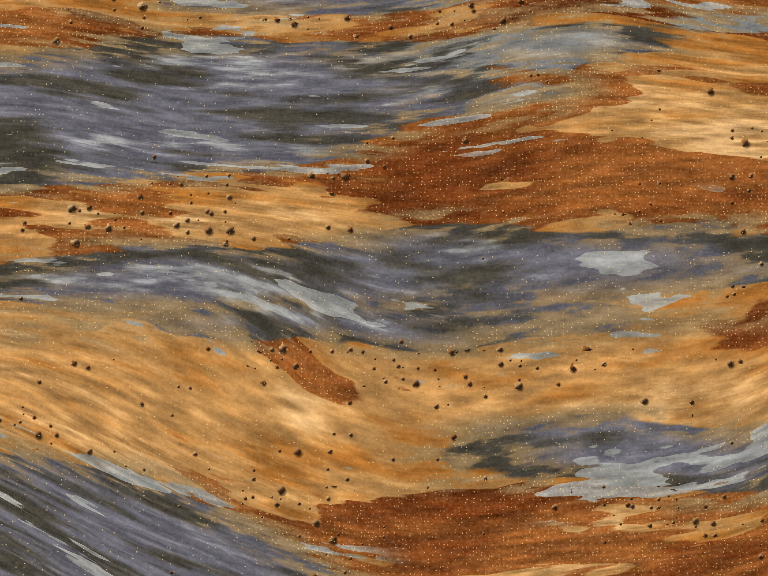
Write a Shadertoy shader that draws this texture.

```glsl
const vec3 OCHRE  = vec3(0.75, 0.55, 0.32);
const vec3 CREAM  = vec3(0.85, 0.69, 0.48);
const vec3 ORANGE = vec3(0.67, 0.43, 0.19);
const vec3 RUST   = vec3(0.57, 0.33, 0.15);
const vec3 UMBER  = vec3(0.42, 0.21, 0.09);
const vec3 SLATE  = vec3(0.42, 0.41, 0.44);
const vec3 SHADE  = vec3(0.29, 0.27, 0.23);
const vec3 MIST   = vec3(0.62, 0.62, 0.60);
const vec3 OLIVE  = vec3(0.54, 0.44, 0.30);
const vec3 GLINT  = vec3(0.98, 0.84, 0.58);

const float GRIT_CELL   = 0.030;
const float DUST_CELL   = 0.016;
const float GLINT_CELL  = 0.0065;
const float EDGE_FRAY   = 0.085;
const float HAIR_DEPTH  = 0.65;
const float TOOTH       = 0.085;
const float RUST_LEVEL  = 0.555;
const float CHIP_LEVEL  = 0.685;

// Grey slicks: centre, half size; and their slopes
const int SLICKS = 7;
const vec4 SLICK[SLICKS] = vec4[](
    vec4(0.54, 1.00, 0.28, 0.035), vec4(0.16, 0.81, 0.72, 0.115),
    vec4(1.00, 0.92, 0.30, 0.032), vec4(0.68, 0.53, 0.95, 0.062),
    vec4(0.64, 0.44, 0.46, 0.040), vec4(1.14, 0.225, 0.40, 0.062),
    vec4(0.08, 0.07, 0.56, 0.135));
const float SLOPE[SLICKS] = float[](0.0, 0.06, 0.10, 0.03, 0.04, 0.0, -0.26);

float hash(vec2 p) {
    return fract(sin(dot(p, vec2(127.1, 311.7))) * 43758.5);
}

vec2 hash2(vec2 p) {
    return vec2(hash(p), hash(p + 37.3));
}

float noise(vec2 p) {
    vec2 i = floor(p), f = fract(p);
    f = f * f * (3.0 - 2.0 * f);
    return mix(mix(hash(i), hash(i + vec2(1, 0)), f.x),
               mix(hash(i + vec2(0, 1)), hash(i + vec2(1, 1)), f.x), f.y);
}

float fbm(vec2 p) {
    float sum = 0.0, amp = 0.53;
    for (int i = 0; i < 4; i++) {
        sum += amp * noise(p);
        p = mat2(0.99, 0.12, -0.12, 0.99) * p * 2.03 + 17.7;
        amp *= 0.5;
    }
    return sum;
}

// Coordinates that follow the brush strokes
vec2 brushFlow(vec2 p) {
    float dip = 0.27 * sin(1.9 * p.x) * (1.0 - smoothstep(0.05, 0.65, p.y));
    float wave = 0.015 * sin(5.0 * p.x + 6.0 * p.y);
    return p + vec2(0.0, dip + wave + 0.05 * (noise(p * vec2(3.0, 4.0)) - 0.5));
}

// Positive inside the grey slicks
float slickField(vec2 p) {
    float field = -1.0;
    for (int i = 0; i < SLICKS; i++) {
        vec2 d = p - SLICK[i].xy;
        d.y -= SLOPE[i] * d.x;
        field = max(field, (1.0 - length(d / SLICK[i].zw)) * SLICK[i].w);
    }
    return field;
}

// Sand grains with a lit upper left side and a cast shadow
vec3 addGrains(vec3 col, vec2 p, float cell, float amount, float px) {
    vec2 id = floor(p / cell);
    vec2 centre = (id + 0.3 + 0.4 * hash2(id)) * cell;
    float size = hash(id + 5.1);
    float radius = cell * mix(0.08, 0.24, size * size);
    float present = step(hash(id + 9.7), amount);
    vec2 d = p - centre;
    float wobble = 0.5 + noise(p * 1.6 / radius);
    float body = 1.0 - smoothstep(-px, px, length(d) - radius * wobble);
    float shadow = 1.0 - smoothstep(0.3, 1.4, length(d - radius * vec2(0.4, -0.6)) / radius);
    float lit = smoothstep(-0.4, 0.7, dot(d, vec2(-0.6, 0.8)) / radius);
    vec3 stone = mix(vec3(0.20, 0.13, 0.08), mix(RUST, CREAM, hash(id + 2.9)), lit);
    col = mix(col, col * 0.4, shadow * present);
    return mix(col, stone, body * present);
}

// Metallic specks
float glints(vec2 p, float amount, float px) {
    vec2 id = floor(p / GLINT_CELL);
    vec2 d = p - (id + 0.25 + 0.5 * hash2(id + 3.3)) * GLINT_CELL;
    float speck = 1.0 - smoothstep(0.0004, 0.0010 + px * 0.5, length(d));
    return speck * step(hash(id + 8.2), amount) * (0.2 + 0.8 * hash(id + 1.4));
}

void mainImage(out vec4 fragColor, in vec2 fragCoord) {
    vec2 p = fragCoord / iResolution.y;
    float px = 1.0 / iResolution.y;
    vec2 q = brushFlow(p);

    // Stroke textures
    float broad = fbm(q * vec2(2.4, 12.0) + 4.0);
    float streak = fbm(q * vec2(6.0, 50.0));
    float hair = fbm(q * vec2(20.0, 140.0) + 9.0);
    float patches = fbm(q * vec2(4.0, 16.0) + 31.0);
    float strokes = 1.0 + HAIR_DEPTH * (hair - 0.5);

    // Warm paint
    vec3 warm = mix(ORANGE, OCHRE, smoothstep(0.32, 0.50, 0.6 * streak + 0.4 * patches));
    warm = mix(warm, CREAM, 0.7 * smoothstep(0.52, 0.68, 0.5 * patches + 0.3 * streak + 0.2 * hair));
    float rustBias = 0.07 * smoothstep(0.3, 1.2, p.x) * smoothstep(0.2, 0.7, p.y);
    float rustField = broad + rustBias + 0.16 * (streak - 0.5) + 0.08 * (hair - 0.5);
    float rust = smoothstep(RUST_LEVEL, RUST_LEVEL + 0.022, rustField);
    warm = mix(warm, mix(UMBER, RUST, smoothstep(0.30, 0.58, patches)), 0.95 * rust);
    warm *= strokes;

    // Cool paint
    vec3 cool = mix(SHADE, SLATE, smoothstep(0.40, 0.56, 0.5 * patches + 0.5 * streak));
    float mistBias = 0.16 * smoothstep(0.75, 0.95, p.y) * smoothstep(0.5, 0.9, p.x);
    cool = mix(cool, MIST, 0.8 * smoothstep(0.59, 0.70, 0.5 * broad + 0.3 * streak + 0.2 * hair + mistBias));
    cool *= strokes;

    // Frayed borders, dry olive drag and pale chips
    float field = slickField(p + vec2(0.0, 0.05 * (noise(p * vec2(4.0, 5.0) + 7.0) - 0.5)));
    field += EDGE_FRAY * (0.5 * broad + 0.4 * streak + 0.1 * hair - 0.5);
    float grey = smoothstep(-0.002, 0.004, field);
    float drag = smoothstep(-0.030, 0.0, field) * (1.0 - smoothstep(0.010, 0.045, field));
    drag *= smoothstep(0.44, 0.54, 0.5 * streak + 0.5 * hair);
    float chipField = fbm(q * vec2(5.5, 36.0) + 53.0);
    float chip = smoothstep(CHIP_LEVEL, CHIP_LEVEL + 0.015, chipField) * smoothstep(-0.07, -0.03, field);
    vec3 col = mix(warm, cool, grey);
    col = mix(col, OLIVE * strokes, 0.85 * drag);
    col = mix(col, MIST * strokes, 0.85 * chip);

    // Scattered grit, sparkle and fine tooth
    float cluster = smoothstep(0.44, 0.66, fbm(p * vec2(3.5, 8.0) + 71.0));
    float bare = (1.0 - 0.93 * grey) * (1.0 - 0.5 * rust);
    col = addGrains(col, p, DUST_CELL, (0.02 + 0.22 * cluster) * bare, px);
    col = addGrains(col, p + 0.011, GRIT_CELL, (0.05 + 0.45 * cluster) * bare, px);
    float sparkle = 0.08 + 0.32 * rust * (1.0 - grey) + 0.25 * drag;
    col = mix(col, GLINT, 0.75 * glints(p, sparkle, px));
    float tooth = 0.6 * noise(p * 370.0) + 0.4 * noise(p * 170.0 + 5.0) - 0.5;
    col += TOOTH * tooth * (1.0 + 0.7 * rust * (1.0 - grey));

    fragColor = vec4(clamp(col, 0.0, 1.0), 1.0);
}
```
